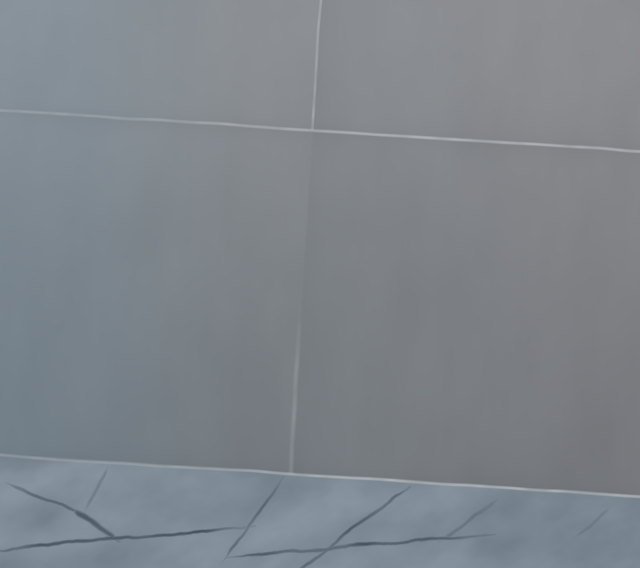
Give the GLSL for this texture, as a Shadertoy shader.

```glsl
// Large grey stone wall tiles, slightly tilted, above a band of blue veined marble.
// A rotated grid gives tiles and worn pale joints; value noise gives mottling, and
// two looped families of tapered line segments give the marble veins.

const float TILT = 0.064;                      // grid slope
const vec2 GRID_ORIGIN = vec2(0.5005, 0.1985); // joint crossing, in canvas heights
const vec2 TILE_SIZE = vec2(0.75, 0.6075);
const float JOINT_HALF_WIDTH = 0.0024;
const float VEIN_HALF_WIDTH = 0.0026;
const float MOTTLE = 0.034;
const vec3 STONE_LOW = vec3(0.460, 0.483, 0.503);
const vec3 STONE_HIGH = vec3(0.535, 0.551, 0.567);
const vec3 COOL_TINT = vec3(-0.018, 0.008, 0.026);
const vec3 WARM_TINT = vec3(0.008, -0.006, -0.009);
const vec3 MARBLE = vec3(0.490, 0.542, 0.583);
const vec3 VEIN = vec3(0.265, 0.315, 0.355);
const vec3 GROUT = vec3(0.700, 0.715, 0.730);

float hash(vec2 p) {
    vec3 h = fract(vec3(p.xyx) * 0.1031);
    h += dot(h, h.yzx + 33.33);
    return fract((h.x + h.y) * h.z);
}

float noise(vec2 p) {
    vec2 i = floor(p), f = fract(p);
    f = f * f * (3.0 - 2.0 * f);
    return mix(mix(hash(i), hash(i + vec2(1, 0)), f.x),
               mix(hash(i + vec2(0, 1)), hash(i + vec2(1, 1)), f.x), f.y);
}

float fbm(vec2 p) {
    float sum = 0.0, amp = 0.5;
    for (int i = 0; i < 4; i++) {
        sum += amp * noise(p);
        p = mat2(0.8, 0.6, -0.6, 0.8) * p * 2.03 + 17.3;
        amp *= 0.5;
    }
    return sum / 0.9375;
}

float line(float d, float halfWidth, float px) {
    float soft = max(px, halfWidth * 0.8);
    return 1.0 - smoothstep(halfWidth - soft, halfWidth + soft, d);
}

// Segment that thins out towards both ends.
float vein(vec2 p, vec2 a, vec2 b, float halfWidth, float px) {
    vec2 ab = b - a;
    float t = clamp(dot(p - a, ab) / dot(ab, ab), 0.0, 1.0);
    float taper = smoothstep(0.0, 0.15, t) * smoothstep(1.0, 0.8, t);
    return line(length(p - a - ab * t), halfWidth * (0.5 + 0.5 * taper), px) * (0.3 + 0.7 * taper);
}

float marbleVeins(vec2 p, float px) {
    p += 0.012 * (vec2(fbm(p * 16.0), fbm(p * 16.0 + 40.0)) - 0.5);
    float v = 0.0;
    // Long shallow veins
    for (int i = 0; i < 2; i++) {
        vec2 start = vec2(-0.02 + 0.42 * float(i), 0.031 - 0.013 * float(i));
        v = max(v, 0.85 * vein(p, start, start + vec2(0.47, 0.044), VEIN_HALF_WIDTH, px));
    }
    // Diagonal cracks, strongest near the centre
    for (int i = 0; i < 5; i++) {
        float k = float(i), bell = exp(-(k - 1.8) * (k - 1.8));
        vec2 top = vec2(0.19 + 0.24 * k + 0.075 * sin(1.2 * k), 0.18 - 0.019 * k);
        vec2 dir = normalize(vec2(-1.0, -max(2.1 - 0.7 * k, 0.75)));
        v = max(v, (0.25 + 0.5 * bell) * vein(p, top, top + dir * mix(0.08, 0.28, bell), VEIN_HALF_WIDTH, px));
    }
    // Branch bending down into the first shallow vein
    vec2 bend = vec2(0.150, 0.096);
    v = max(v, 0.7 * vein(p, vec2(0.015, 0.152), bend, VEIN_HALF_WIDTH, px));
    v = max(v, 0.8 * vein(p, bend - vec2(0.02, -0.01), vec2(0.212, 0.046), VEIN_HALF_WIDTH * 1.6, px));
    return v * (0.55 + 0.6 * noise(p * 28.0));
}

vec3 stone(vec2 p, vec2 q, vec2 id) {
    vec3 col = mix(STONE_LOW, STONE_HIGH, smoothstep(0.05, 1.05, p.y));
    col += COOL_TINT * smoothstep(0.5, 0.0, p.x) + WARM_TINT * smoothstep(0.5, 1.13, p.x);
    col += 0.010 * id.y - 0.008 * step(0.0, id.x);
    float clouds = fbm(q * 5.0 + id * 7.0) - 0.5;
    float streaks = fbm(q * vec2(22.0, 6.0) + 30.0) - 0.5;
    return col + MOTTLE * (clouds + 0.5 * streaks);
}

void mainImage(out vec4 fragColor, in vec2 fragCoord) {
    float px = 1.0 / iResolution.y;
    vec2 p = fragCoord * px;
    vec2 q = vec2(p.x - TILT * p.y, p.y + TILT * p.x);
    q += 0.0025 * (vec2(noise(p * 18.0), noise(p * 18.0 + 9.0)) - 0.5);
    vec2 grid = (q - GRID_ORIGIN) / TILE_SIZE;
    vec2 id = floor(grid);
    vec2 side = (grid - round(grid)) * TILE_SIZE; // signed distance to joints
    float wear = noise(p * 45.0);

    // Wall and marble band
    float wall = smoothstep(-px, px, q.y - GRID_ORIGIN.y);
    vec3 marble = MARBLE + 0.12 * (fbm(vec2(p.x + p.y * 0.4, p.y - p.x * 0.4) * vec2(9.0, 16.0)) - 0.5);
    marble = mix(marble, VEIN, marbleVeins(p, px));
    vec3 col = mix(marble, stone(p, q, id), wall);

    // Upright joint: crisp above, worn away lower down, shaded on its right
    float upper = step(1.0, grid.y);
    float worn = mix(0.26 * smoothstep(0.5, 0.3, grid.y), 0.55, upper);
    float upright = line(abs(side.x), JOINT_HALF_WIDTH * mix(1.5, 0.9, upper), px);
    float shade = smoothstep(0.0, 0.004, side.x) * exp(-max(side.x, 0.0) * 28.0);
    col -= 0.022 * shade * wall * (0.4 + worn);
    col = mix(col, GROUT, upright * worn * wall * (0.6 + 0.6 * wear));

    // Level joints: faded on the left, brighter on the right
    float bright = mix(0.42, 0.85, smoothstep(0.1, 0.7, p.x)) * (0.7 + 0.4 * wear);
    col -= 0.018 * exp(-abs(side.y) * 70.0);
    col = mix(col, GROUT, line(abs(side.y), JOINT_HALF_WIDTH, px) * bright);

    fragColor = vec4(clamp(col, 0.0, 1.0), 1.0);
}
```
